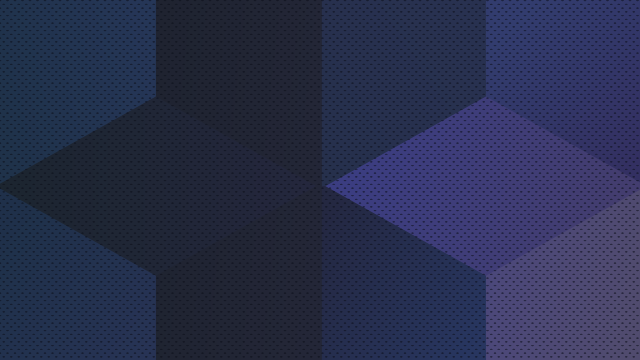
Give the GLSL for this background, as a WebGL 2 fragment shader.

```glsl
#version 300 es
precision highp float;
// Dusky blue and violet isometric facets with two diamonds under a fine staggered dot mesh.
uniform vec2 u_resolution;
out vec4 outColor;

const float MID_Y = 0.483;       // height of the diamond tips
const float DIAMOND_H = 0.249;   // half height of a diamond

// Smooth step across an edge, one pixel wide
float edge(float d, float px) {
    return smoothstep(-0.6 * px, 0.6 * px, d);
}

// Signed distance to a rhombus with the given half size, positive inside
float rhombus(vec2 p, vec2 halfSize) {
    vec2 q = abs(p) / halfSize;
    return (1.0 - q.x - q.y) / length(1.0 / halfSize);
}

// Linear blend of two colours between two points
vec3 ramp(vec2 p, vec2 a, vec2 b, vec3 from, vec3 to) {
    vec2 d = b - a;
    return mix(from, to, clamp(dot(p - a, d) / dot(d, d), 0.0, 1.0));
}

// Coverage of an elliptical dot at the centre of each cell
float dotGrid(vec2 cell, vec2 radius, float soft) {
    vec2 q = (fract(cell) - 0.5) / radius;
    return 1.0 - smoothstep(1.0 - soft, 1.0 + soft, length(q));
}

// Two offset grids make a staggered mesh
float mesh(vec2 p, float rows, vec2 radius, float px) {
    vec2 cell = p * rows + vec2(0.0, 0.083);
    float soft = clamp(px * rows / (radius.x + radius.y), 0.05, 0.5);
    return max(dotGrid(cell, radius, soft), dotGrid(cell + 0.5, radius, soft));
}

void main() {
    float px = 1.0 / u_resolution.y;
    vec2 p = gl_FragCoord.xy * px;
    float upper = edge(p.y - MID_Y, px);

    // Upright faces, left to right
    vec3 teal = mix(
        ramp(p, vec2(0.0, 0.3), vec2(0.43, 0.0), vec3(0.120, 0.190, 0.290), vec3(0.155, 0.200, 0.335)),
        ramp(p, vec2(0.0, 0.7), vec2(0.43, 0.8), vec3(0.120, 0.195, 0.290), vec3(0.145, 0.210, 0.340)), upper);
    vec3 ink = ramp(p, vec2(0.43, 0.5), vec2(0.89, 0.45),
        vec3(0.120, 0.138, 0.190), vec3(0.138, 0.150, 0.215));
    vec3 navy = mix(
        ramp(p, vec2(0.89, 0.4), vec2(1.35, 0.1), vec3(0.140, 0.155, 0.255), vec3(0.155, 0.210, 0.375)),
        ramp(p, vec2(0.89, 0.6), vec2(1.35, 0.9), vec3(0.148, 0.187, 0.300), vec3(0.158, 0.192, 0.315)), upper);
    vec3 violet = mix(
        ramp(p, vec2(1.35, 0.2), vec2(1.78, 0.1), vec3(0.295, 0.280, 0.480), vec3(0.315, 0.295, 0.430)),
        ramp(p, vec2(1.40, 0.9), vec2(1.74, 0.55), vec3(0.195, 0.235, 0.430), vec3(0.200, 0.190, 0.385)), upper);

    vec3 color = mix(teal, ink, edge(p.x - 0.433, px));
    color = mix(color, navy, edge(p.x - 0.894, px));
    color = mix(color, violet, edge(p.x - 1.350, px));

    // Diamond tops
    vec3 darkTop = ramp(p, vec2(0.0, MID_Y), vec2(0.88, MID_Y),
        vec3(0.108, 0.145, 0.185), vec3(0.142, 0.152, 0.240));
    vec3 brightTop = ramp(p, vec2(1.0, 0.56), vec2(1.7, 0.40),
        vec3(0.232, 0.240, 0.505), vec3(0.262, 0.240, 0.435));
    float darkMask = rhombus(p - vec2(0.433, MID_Y), vec2(0.445, DIAMOND_H));
    float brightMask = rhombus(p - vec2(1.350, MID_Y), vec2(0.446, DIAMOND_H));
    color = mix(color, darkTop, edge(darkMask, px));
    color = mix(color, brightTop, edge(brightMask, px));

    // Dark perforations
    float dots = mesh(p, 48.0, vec2(0.17, 0.10), px);
    color = mix(color, vec3(0.045, 0.055, 0.095), 0.55 * dots);

    outColor = vec4(color, 1.0);
}
```
